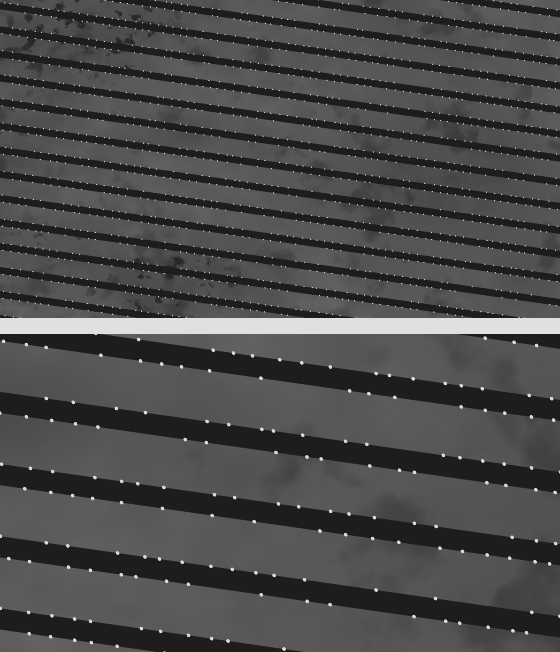
Top, the full canvas; bottom, a detail of the centre.
A WebGL 1 fragment shader for this pattern:

```glsl
precision highp float;

uniform vec2 u_resolution;

// Lengths are fractions of the canvas height
const float STRIPE_PITCH = 0.07565;
const float STRIPE_WIDTH = 0.0222;
const float STRIPE_SLOPE = 0.1432;
const float STRIPE_OFFSET = 0.0184;
const float DOT_STEP = 0.0241;
const float DOT_RADIUS = 0.0019;
const float DOT_DENSITY = 0.75;
const float STRIPE_GREY = 0.115;
const float GROUND_GREY = 0.352;
const float SOOT_GREY = 0.13;
const float DOT_GREY = 0.85;

float hash(vec2 p) {
  vec3 q = fract(vec3(p.xyx) * 0.1031);
  q += dot(q, q.yzx + 33.33);
  return fract((q.x + q.y) * q.z);
}

float noise(vec2 p) {
  vec2 i = floor(p);
  vec2 f = fract(p);
  f = f * f * (3.0 - 2.0 * f);
  float low = mix(hash(i), hash(i + vec2(1.0, 0.0)), f.x);
  float high = mix(hash(i + vec2(0.0, 1.0)), hash(i + vec2(1.0, 1.0)), f.x);
  return mix(low, high, f.y);
}

float fbm(vec2 p) {
  float sum = 0.0;
  float gain = 0.5;
  for (int i = 0; i < 5; i++) {
    sum += gain * noise(p);
    p = mat2(1.6, 1.2, -1.2, 1.6) * p + 17.3;
    gain *= 0.5;
  }
  return sum / 0.96875;
}

// Soft elliptical region, 1 at its centre
float patchMask(vec2 p, vec2 centre, vec2 radius) {
  vec2 q = (p - centre) / radius;
  return exp(-dot(q, q));
}

float stainedGround(vec2 p) {
  vec2 warped = p + 0.08 * (vec2(fbm(p * 5.0), fbm(p * 5.0 + 40.0)) - 0.5);

  // Broad smoky areas
  float smoke = 0.9 * patchMask(warped, vec2(1.42, 0.45), vec2(0.30, 0.19));
  smoke += 0.5 * patchMask(warped, vec2(1.23, 0.95), vec2(0.13, 0.16));
  smoke += 0.6 * patchMask(warped, vec2(0.58, 0.59), vec2(0.16, 0.07));
  smoke += 0.5 * patchMask(warped, vec2(1.66, 0.13), vec2(0.12, 0.10));

  // Areas broken up by soot specks
  float soot = patchMask(warped, vec2(0.27, 0.89), vec2(0.28, 0.16));
  soot += 0.9 * patchMask(warped, vec2(0.53, 0.10), vec2(0.26, 0.14));
  soot += 0.5 * patchMask(warped, vec2(0.16, 0.26), vec2(0.16, 0.09));
  soot += 0.5 * patchMask(warped, vec2(0.02, 0.60), vec2(0.10, 0.14));

  float cloud = fbm(p * 6.0 + 8.0);
  float grain = fbm(p * vec2(19.0, 23.0) + 31.0);
  float grey = GROUND_GREY + 0.07 * (cloud - 0.5) + 0.06 * (grain - 0.5);
  grey -= 0.13 * smoke * smoothstep(0.2, 0.75, 0.5 * (cloud + grain));
  grey -= 0.06 * min(soot, 1.0);
  grey -= 0.07 * smoothstep(0.56, 0.76, fbm(p * 11.0 + 70.0));

  float specks = fbm(p * vec2(32.0, 38.0) + 5.0);
  float speckCover = smoothstep(0.56, 0.72, specks + 0.13 * (soot - 0.75));
  return mix(grey, SOOT_GREY, 0.85 * speckCover * smoothstep(0.15, 0.7, soot));
}

void main() {
  vec2 p = gl_FragCoord.xy / u_resolution.y;
  float pixel = 1.0 / u_resolution.y;

  // Vertical offset from the nearest stripe, positive below it
  float drop = 1.0 - p.y - STRIPE_SLOPE * p.x - STRIPE_OFFSET;
  float stripe = floor(drop / STRIPE_PITCH + 0.5);
  float offset = drop - stripe * STRIPE_PITCH;
  float edge = abs(offset) - 0.5 * STRIPE_WIDTH;

  float grey = stainedGround(p);
  grey = mix(STRIPE_GREY, grey, smoothstep(-0.6 * pixel, 0.6 * pixel, edge));

  // Pale irregular dots along both stripe edges
  float cell = floor(p.x / DOT_STEP);
  vec2 seed = vec2(cell + 3.0, 2.0 * stripe + step(0.0, offset) + 50.0);
  float dotX = (cell + 0.5 + 0.5 * (hash(seed) - 0.5)) * DOT_STEP;
  float dotDistance = length(vec2(p.x - dotX, edge)) - DOT_RADIUS;
  float dotCover = 1.0 - smoothstep(-0.5 * pixel, 0.5 * pixel, dotDistance);
  dotCover *= step(hash(seed + 91.7), DOT_DENSITY);
  grey = mix(grey, DOT_GREY, dotCover);

  gl_FragColor = vec4(vec3(grey), 1.0);
}
```
